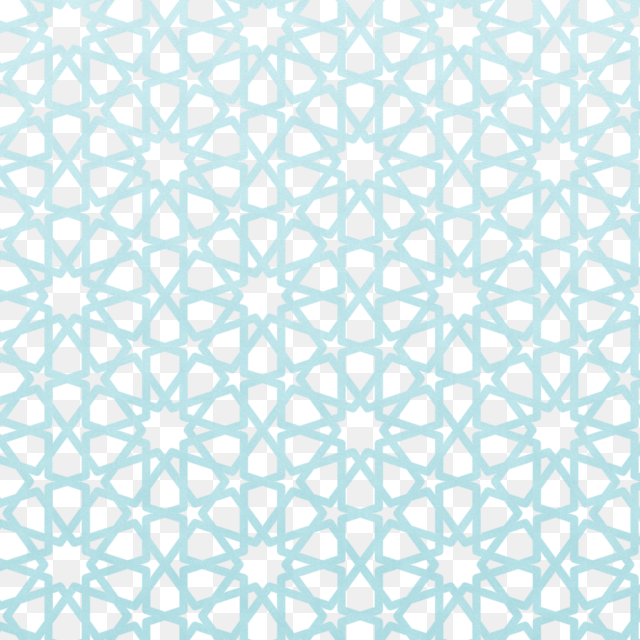
Give the GLSL for this pattern, as a WebGL 1 fragment shader.

```glsl
precision highp float;
// Ten-fold star lattice in pale teal straps over a faint two-tone checkerboard.
// Each star folds into one mirrored 18 degree wedge and each bow-tie gap into one
// quadrant, so two short polylines give the distance to every strap.

uniform vec2 u_resolution;

// Layout, in canvas units
const float HALF_PERIOD = 0.1526;               // half the spacing of stars in a row
const vec2  STAR_ORIGIN = vec2(0.4102, 0.5378); // centre of one star
const float CHECKS = 24.0;                      // checker squares across
const float GRAIN_CELLS = 384.0;                // stipple cells across

// Strap geometry, in units of HALF_PERIOD
const vec2  HALF_CELL = vec2(1.0, 1.37638);     // tan(54 deg) makes the ten-fold fit
const float STRAP_HALF_WIDTH = 0.0425;
const float LANE = 0.19098;                     // offset of a strap from the star axis

// Colours
const vec3  CHECK_LIGHT = vec3(1.0);
const vec3  CHECK_DARK = vec3(0.937);
const vec3  TEAL_TOP = vec3(0.765, 0.910, 0.930);
const vec3  TEAL_BOTTOM = vec3(0.650, 0.855, 0.880);
const float STRAP_OPACITY = 0.86;
const float GRAIN_AMOUNT = 0.035;
const float MOTTLE_AMOUNT = 0.045;

const float SECTOR = 0.6283185;                 // 36 degrees

float hash(vec2 p) {
  return fract(sin(dot(p, vec2(127.1, 311.7))) * 43758.5453);
}

float valueNoise(vec2 p) {
  vec2 i = floor(p);
  vec2 f = fract(p);
  f = f * f * (3.0 - 2.0 * f);
  return mix(mix(hash(i), hash(i + vec2(1.0, 0.0)), f.x),
             mix(hash(i + vec2(0.0, 1.0)), hash(i + vec2(1.0)), f.x), f.y);
}

float segmentDistance(vec2 p, vec2 a, vec2 b) {
  vec2 ab = b - a;
  vec2 ap = p - a;
  return length(ap - ab * clamp(dot(ap, ab) / dot(ab, ab), 0.0, 1.0));
}

// Offset from the nearest point of the centred rectangular lattice
vec2 nearestOffset(vec2 p) {
  vec2 corner = mod(p + HALF_CELL, 2.0 * HALF_CELL) - HALF_CELL;
  vec2 middle = mod(p, 2.0 * HALF_CELL) - HALF_CELL;
  return dot(corner, corner) < dot(middle, middle) ? corner : middle;
}

// Ten-pointed core, its petals and the surrounding small stars
float starStraps(vec2 p) {
  float angle = abs(mod(atan(p.x, p.y) + 0.5 * SECTOR, SECTOR) - 0.5 * SECTOR);
  vec2 q = length(p) * vec2(sin(angle), cos(angle));
  vec2 valley = vec2(0.0730, 0.2245);
  vec2 tip = vec2(0.0, 0.3249);
  vec2 crossing = vec2(LANE, 0.5878);
  vec2 shoulder = vec2(LANE, 0.7886);
  vec2 rim = vec2(0.0, 0.8507);
  float d = min(segmentDistance(q, valley, tip), segmentDistance(q, tip, crossing));
  d = min(d, segmentDistance(q, crossing, shoulder));
  return min(d, segmentDistance(q, shoulder, rim));
}

// X crossing that fills the gap between four stars
float bowtieStraps(vec2 p) {
  vec2 q = abs(p);
  vec2 elbow = vec2(LANE, 0.2629);
  vec2 shoulder = vec2(LANE, 0.4636);
  float d = min(segmentDistance(q, vec2(0.0), elbow), segmentDistance(q, elbow, shoulder));
  return min(d, segmentDistance(q, shoulder, vec2(0.0, 0.5257)));
}

void main() {
  float size = min(u_resolution.x, u_resolution.y);
  vec2 uv = gl_FragCoord.xy / size;
  vec2 p = (uv - STAR_ORIGIN) / HALF_PERIOD;
  float pixel = 1.0 / (size * HALF_PERIOD);

  // Checkerboard ground
  vec2 square = floor(uv * CHECKS);
  float isLight = mod(square.x + square.y, 2.0);
  vec3 ground = mix(CHECK_DARK, CHECK_LIGHT, isLight);

  // Strap coverage
  float d = min(starStraps(nearestOffset(p)),
                bowtieStraps(nearestOffset(p - vec2(1.0, 0.0))));
  float coverage = 1.0 - smoothstep(-pixel, pixel, d - STRAP_HALF_WIDTH);

  // Translucent teal, deeper towards the bottom, with stipple and soft mottling
  vec3 teal = mix(TEAL_BOTTOM, TEAL_TOP, clamp(uv.y, 0.0, 1.0));
  float grain = hash(floor(uv * GRAIN_CELLS)) - 0.5;
  float mottle = valueNoise(uv * CHECKS * 1.5) - 0.5;
  float tone = GRAIN_AMOUNT * grain + MOTTLE_AMOUNT * mottle;
  teal += tone * vec3(1.0, 0.5, 0.4);

  vec3 color = mix(ground, teal, coverage * STRAP_OPACITY);
  gl_FragColor = vec4(clamp(color, 0.0, 1.0), 1.0);
}
```
